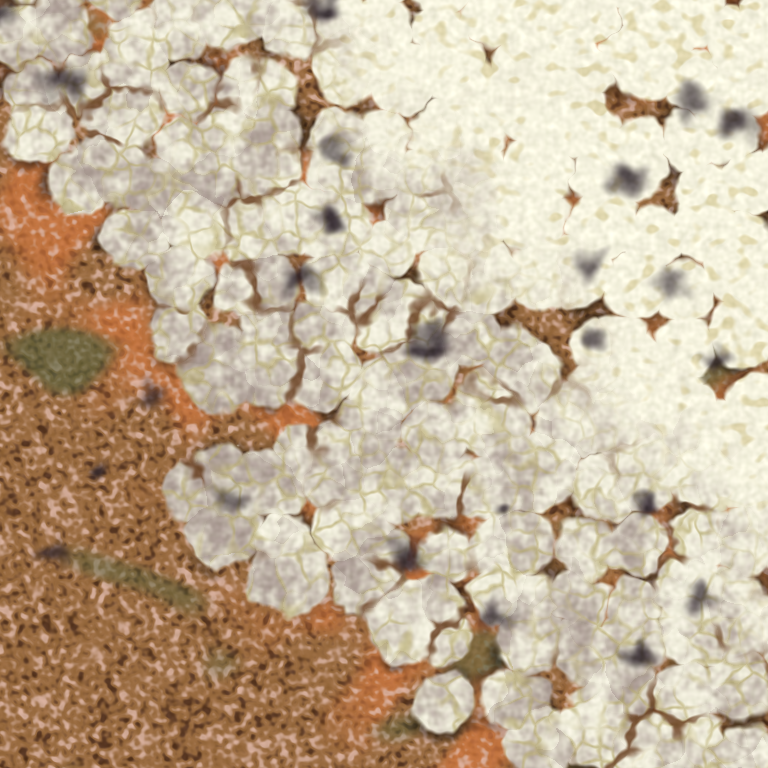
Give the GLSL for this texture, as a Shadertoy shader.

```glsl
// Pale lobed lichen crust spreading over grainy red-brown rock, with dark soft specks.

vec2 hash2(vec2 p) {
    vec3 q = fract(p.xyx * vec3(0.1031, 0.1030, 0.0973));
    q += dot(q, q.yzx + 33.33);
    return fract((q.xx + q.yz) * q.zy);
}

// Gradient noise, roughly -0.8 to 0.8
float noise(vec2 p) {
    vec2 i = floor(p), f = p - i;
    vec2 u = f * f * f * (f * (f * 6.0 - 15.0) + 10.0);
    vec2 e = vec2(1, 0);
    float a = dot(hash2(i) * 2.0 - 1.0, f);
    float b = dot(hash2(i + e.xy) * 2.0 - 1.0, f - e.xy);
    float c = dot(hash2(i + e.yx) * 2.0 - 1.0, f - e.yx);
    float d = dot(hash2(i + e.xx) * 2.0 - 1.0, f - e.xx);
    return 1.5 * mix(mix(a, b, u.x), mix(c, d, u.x), u.y);
}

// Signed distance across the diagonal front: rock below zero, crust above
float front(vec2 p) {
    return dot(p, vec2(0.79, 0.61)) - 0.48;
}

// Scattered discs: x = edge distance, y = seam width, z = tone of the lobe
vec3 lobes(vec2 p, float scale) {
    vec2 cell = floor(p * scale);
    float near = 9.0, next = 9.0, tone = 0.0;
    for (int j = -1; j <= 1; j++)
    for (int i = -1; i <= 1; i++) {
        vec2 id = cell + vec2(i, j), h = hash2(id + scale);
        vec2 seed = id + 0.5 + 0.8 * (h - 0.5);
        vec2 s = seed / scale;
        float cover = 0.65 * front(s) + 0.08 * noise(s * 4.0) + 0.15 * noise(s * 13.0 + 7.0);
        float d = length(p * scale - seed) - mix(0.55, 0.85, h.y);
        d += 2.0 * smoothstep(0.02, -0.03, cover);
        if (d < near) { next = near; near = d; tone = h.x; }
        else next = min(next, d);
    }
    return vec3(near, next - near, tone);
}

vec3 rock(vec2 p) {
    vec2 q = vec2(p.x + 0.4 * p.y, p.y - 0.3 * p.x);
    float grain = 0.52 + 0.5 * noise(q * 62.0) + 0.5 * noise(q * 115.0) + 0.25 * noise(p * 19.0);
    vec3 col = mix(vec3(0.34, 0.21, 0.13), vec3(0.60, 0.42, 0.25), smoothstep(0.0, 0.48, grain));
    float rust = smoothstep(-0.16, 0.0, front(p)) * smoothstep(-0.1, 0.4, noise(p * 9.0 + 3.0));
    col = mix(col, vec3(0.83, 0.47, 0.25), 0.7 * rust);
    col = mix(col, vec3(0.86, 0.71, 0.65), 0.85 * smoothstep(0.5, 0.98, grain));
    float moss = smoothstep(0.35, 0.65, noise(p * vec2(6.0, 10.0) + 21.0));
    return mix(col, vec3(0.33, 0.38, 0.24), 0.6 * moss);
}

vec3 crust(vec2 p, vec3 big, vec3 small) {
    float bleached = smoothstep(0.34, 0.56, front(p) + 0.10 * noise(p * 5.0) + 0.05 * noise(p * 17.0));
    float light = 0.42 + 0.45 * front(p) + 0.25 * (big.z - 0.5) + 0.22 * (small.z - 0.5)
                + 0.32 * noise(p * 14.0) + 0.30 * noise(p * 48.0) + 0.22 * noise(p * 100.0);
    vec3 col = mix(vec3(0.66, 0.60, 0.57), vec3(0.95, 0.94, 0.87), smoothstep(-0.05, 0.85, light));

    // Olive seams between small lobes, then broken brown cracks between large ones
    float seam = smoothstep(0.32, 0.0, small.y) * smoothstep(-0.4, 0.3, noise(p * 21.0));
    col = mix(col, vec3(0.72, 0.67, 0.43), 0.62 * seam * (1.0 - bleached));
    float crack = smoothstep(0.20, 0.02, big.y + 0.15 * noise(p * 60.0));
    crack *= smoothstep(0.05, 0.4, noise(p * 11.0 + 5.0)) * (1.0 - 0.85 * bleached);
    col = mix(col, vec3(0.42, 0.26, 0.14), 0.85 * crack);

    // Sunlit upper corner with faint yellow flecks
    vec3 sunlit = vec3(0.97, 0.96, 0.88) + 0.06 * noise(p * 70.0);
    float fleck = smoothstep(0.15, 0.6, noise(p * vec2(48.0, 62.0)) + 0.4 * noise(p * 12.0));
    sunlit = mix(sunlit, vec3(0.84, 0.79, 0.58), 0.7 * fleck);
    return mix(col, sunlit, 0.9 * bleached);
}

// Soft irregular specks, one in some cells of a coarse grid
float specks(vec2 p) {
    vec2 g = p * 7.0 + 0.12 * vec2(noise(p * 32.0), noise(p * 32.0 + 40.0));
    float dark = 0.0;
    for (int j = -1; j <= 1; j++)
    for (int i = -1; i <= 1; i++) {
        vec2 id = floor(g) + vec2(i, j), h = hash2(id + 71.0), k = hash2(id + 13.0);
        float radius = mix(0.13, 0.27, k.y);
        float spot = smoothstep(radius, 0.1 * radius, length((g - id - h) * vec2(0.9, 1.1)));
        dark = max(dark, spot * step(k.x, 0.48) * mix(0.6, 1.0, h.x));
    }
    return dark;
}

void mainImage(out vec4 fragColor, in vec2 fragCoord) {
    vec2 p = fragCoord / iResolution.xy;
    vec2 warped = p + 0.012 * vec2(noise(p * 24.0), noise(p * 24.0 + 17.0))
                    + 0.004 * vec2(noise(p * 70.0), noise(p * 70.0 + 9.0));
    vec3 big = lobes(warped, 15.0), small = lobes(warped, 36.0);

    // Crust over rock, with a dark contact shadow around the lobes
    float covered = smoothstep(0.05, -0.07, big.x);
    float shadow = smoothstep(0.3, 0.0, big.x) * smoothstep(-0.2, 0.4, noise(p * 15.0));
    vec3 col = mix(rock(p) * (1.0 - 0.5 * shadow), crust(p, big, small), covered);

    // Specks with a cool tint
    col = mix(col, vec3(0.17, 0.13, 0.16), 0.9 * specks(p));
    col += 0.05 * noise(p * 130.0) * vec3(1.0, 0.9, 1.1);
    fragColor = vec4(clamp(col, 0.0, 1.0), 1.0);
}
```
